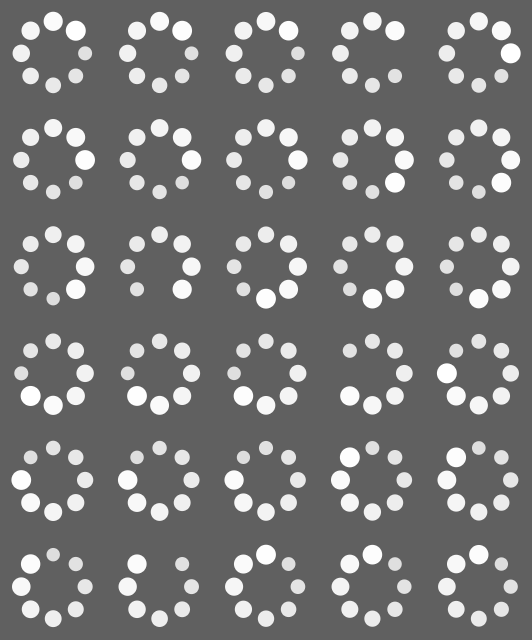
This pattern is drawn by a Shadertoy shader. Its source:

```glsl
const vec2 GRID = vec2(5.0, 6.0);        // rings across and down
const int DOTS = 8;                      // dots in each ring
const float RING_RADIUS = 0.3;           // lengths are in cell units
const float HEAD_RADIUS = 0.0938;        // newest dot
const float TAIL_RADIUS = 0.0615;        // oldest dot
const float HEAD_SHADE = 1.0;
const float TAIL_SHADE = 0.865;
const float BACKGROUND = 0.376;
const float WINK_AGE = 7.75;             // odd dots vanish past this age
const float TAU = 6.2831853;

// Reading order of a cell, starting at the top left
float frameIndex(vec2 cell) {
    return (GRID.y - 1.0 - cell.y) * GRID.x + cell.x;
}

// Dots sit clockwise from the upper right
vec2 dotCentre(int k) {
    float angle = TAU * (1.0 - float(k)) / float(DOTS);
    return RING_RADIUS * vec2(cos(angle), sin(angle));
}

// One frame of the spinner: dots shrink and dim as they age
float spinner(vec2 p, float frame, float pixel) {
    float count = float(DOTS);
    float head = (frame + 0.001) * count / (GRID.x * GRID.y);
    float shade = BACKGROUND;
    for (int k = 0; k < DOTS; k++) {
        float age = mod(head - float(k), count);
        if (k % 2 == 1 && age > WINK_AGE) continue;
        float wear = age / count;
        float radius = mix(HEAD_RADIUS, TAIL_RADIUS, wear);
        float dist = length(p - dotCentre(k)) - radius;
        float cover = clamp(0.5 - dist / pixel, 0.0, 1.0);
        shade = mix(shade, mix(HEAD_SHADE, TAIL_SHADE, wear), cover);
    }
    return shade;
}

void mainImage(out vec4 fragColor, in vec2 fragCoord) {
    vec2 grid = fragCoord / iResolution.xy * GRID;
    vec2 cell = mod(floor(grid), GRID);
    float pixel = GRID.y / iResolution.y;
    float shade = spinner(fract(grid) - 0.5, frameIndex(cell), pixel);
    fragColor = vec4(vec3(shade), 1.0);
}
```
